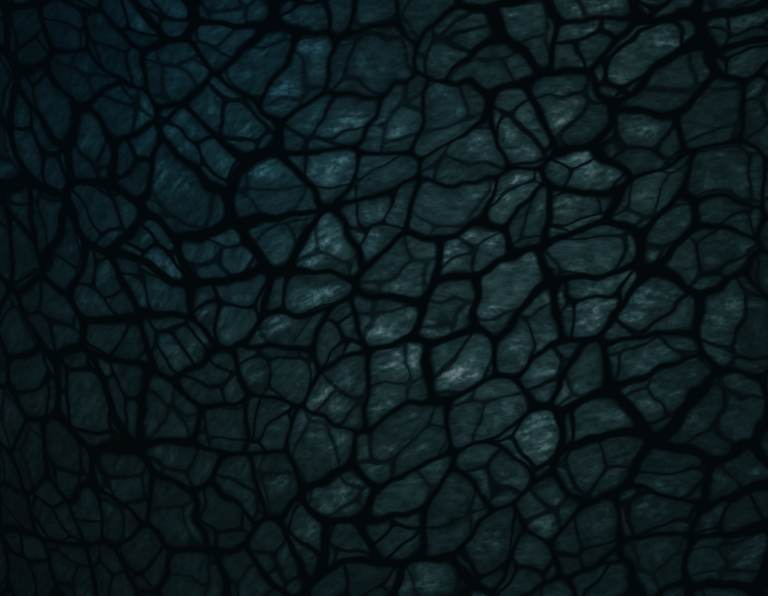
This texture is drawn by a Shadertoy shader. Its source:

```glsl
// Dark teal cracked hide: rounded plates, branching fissures and pale mineral streaks

vec2 hash2(vec2 p) {
    vec3 q = fract(p.xyx * vec3(0.1031, 0.1030, 0.0973));
    q += dot(q, q.yzx + 33.33);
    return fract((q.xx + q.yz) * q.zy);
}

float noise(vec2 p) {
    vec2 i = floor(p), f = fract(p);
    f = f * f * (3.0 - 2.0 * f);
    return mix(mix(hash2(i).x, hash2(i + vec2(1, 0)).x, f.x),
               mix(hash2(i + vec2(0, 1)).x, hash2(i + vec2(1, 1)).x, f.x), f.y);
}

float fbm(vec2 p) {
    float sum = 0.0, amp = 0.5;
    for (int i = 0; i < 4; i++) {
        sum += amp * noise(p);
        p = mat2(1.6, 1.2, -1.2, 1.6) * p + 7.3;
        amp *= 0.5;
    }
    return sum / 0.9375;
}

vec2 site(vec2 cell) {
    return cell + 0.06 + 0.88 * hash2(cell + 50.0);
}

// x: distance to the plate border with rounded corners, yz: plate id
vec3 plates(vec2 p) {
    vec2 base = floor(p), id = base, nearest = vec2(0);
    float best = 9.0;
    for (int j = -1; j <= 1; j++)
    for (int i = -1; i <= 1; i++) {
        vec2 cell = base + vec2(i, j);
        vec2 d = site(cell) - p;
        if (dot(d, d) < best) { best = dot(d, d); id = cell; nearest = d; }
    }
    float sum = 0.0;
    for (int j = -2; j <= 2; j++)
    for (int i = -2; i <= 2; i++) {
        if (i == 0 && j == 0) continue;
        vec2 d = site(id + vec2(i, j)) - p;
        sum += exp(-26.0 * dot(0.5 * (nearest + d), normalize(d - nearest)));
    }
    return vec3(-log(sum) / 26.0, id);
}

void mainImage(out vec4 fragColor, in vec2 fragCoord) {
    vec2 p = fragCoord / iResolution.y;

    // Skin flow: ragged warp, with narrow slanted plates on the left
    vec2 wobble = vec2(fbm(p * 5.0), fbm(p * 5.0 + 31.0)) - 0.5;
    vec2 ragged = vec2(noise(p * 38.0), noise(p * 38.0 + 17.0)) - 0.5;
    vec2 q = p + 0.09 * wobble + 0.009 * ragged;
    q.x += 0.28 * (p.y - 0.5) * exp(-p.x / 0.4) - 0.26 * exp(-p.x / 0.25);
    q.y += 0.12 * sin(3.0 * p.x + 0.6) - 0.12 * exp(-p.x / 0.25) * p.y;
    q = q * vec2(8.6, 11.0) + 20.0;

    // Wide fissures, and finer ones that split each plate on its own
    vec3 plate = plates(q);
    vec2 rnd = hash2(plate.yz + 9.0);
    vec3 shard = plates(q * 1.25 + rnd * 40.0 + 60.0);
    float width = mix(0.015, 0.085, noise(p * 7.0 + 3.0));
    float fissure = smoothstep(width - 0.025, width + 0.055, plate.x);
    float split = smoothstep(-0.01, 0.05, shard.x - 0.035 * noise(p * 13.0));
    split = mix(1.0, split, 0.45 + 0.5 * rnd.y);
    float body = fissure * split;
    float inner = smoothstep(0.03, 0.26, min(plate.x, shard.x + 0.05));

    // Light pools right of the centre and fades to the left and bottom
    vec2 away = (p - vec2(0.74, 0.62)) * vec2(1.25, 1.2);
    float light = 0.42 + 0.58 * exp(-2.2 * dot(away, away));
    light *= 0.85 + 0.3 * noise(p * 3.0 + 11.0);
    light *= mix(0.72, 1.0, smoothstep(0.0, 0.35, p.x));

    // Streaks follow a direction that steepens to the left
    float angle = mix(1.0, 0.15, smoothstep(20.5, 26.0, plate.y)) + 0.5 * (rnd.x - 0.5);
    float c = cos(angle), s = sin(angle);
    vec2 along = mat2(c, -s, s, c) * p + rnd * 5.0;
    float grain = fbm(along * vec2(70.0, 150.0));
    float speck = noise(p * 210.0);
    float patches = smoothstep(0.42, 0.72, fbm(along * vec2(11.0, 24.0) + 4.0));
    float streak = smoothstep(0.42, 0.75, 0.6 * fbm(along * vec2(20.0, 75.0)) + 0.4 * grain);
    float dots = smoothstep(0.74, 0.9, noise(p * 48.0 + 5.0)) * smoothstep(0.3, 0.6, noise(p * 6.0));
    float mineral = (patches * (0.25 + 0.9 * streak) + 0.4 * dots) * (0.6 + 0.8 * speck);

    // Combine into one tone, then colour it
    float tone = 0.125 * (0.8 + 0.4 * hash2(shard.yz).x) * (0.55 + 0.9 * grain);
    tone *= 0.8 + 0.25 * inner;
    tone += 0.19 * mineral * mix(0.3, 1.0, inner) * light;
    tone = 0.03 + body * light * tone * 1.08;
    tone += 0.012 * (speck - 0.5) * body;
    vec3 colour = vec3(tone * (0.38 + tone), tone, tone + 0.01);

    // Cool blue cast in the upper left
    float cool = smoothstep(0.75, 0.0, length(p - vec2(0.2, 0.95)));
    colour *= mix(vec3(1), vec3(0.62, 1.0, 1.16), cool);
    fragColor = vec4(colour, 1.0);
}
```
